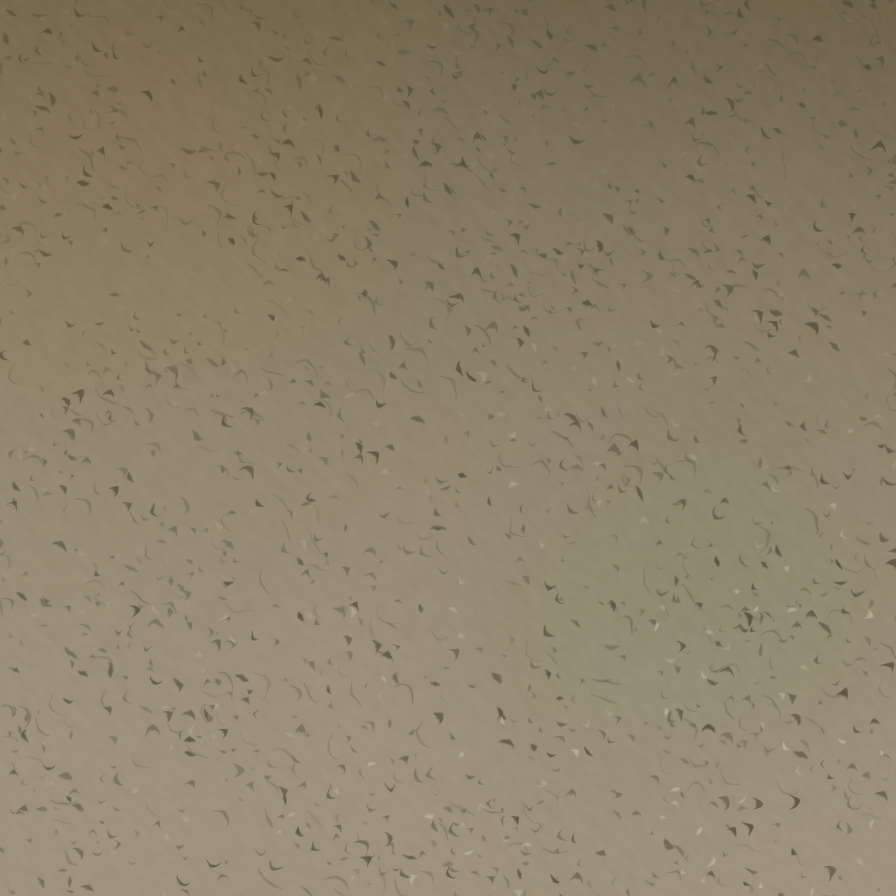
Reproduce this texture procedurally as a WebGL 1 fragment shader.

```glsl
precision highp float;
// Speckled beige stone: slanted dark flecks, faint hairlines and pale chips under a soft shade.
uniform vec2 u_resolution;

const vec3 LIGHT_STONE = vec3(0.622, 0.572, 0.488);
const vec3 SHADED_STONE = vec3(0.430, 0.385, 0.285);
const vec3 DARK_FLECK = vec3(0.300, 0.275, 0.195);
const vec3 PALE_CHIP = vec3(0.760, 0.725, 0.650);
const float GRAIN_ANGLE = -0.75;

float hash(vec2 p) {
  vec3 q = fract(vec3(p.xyx) * 0.1031);
  q += dot(q, q.yzx + 33.33);
  return fract((q.x + q.y) * q.z);
}

vec2 hash2(vec2 p) {
  return vec2(hash(p), hash(p + 57.3));
}

vec2 rotate(vec2 p, float angle) {
  float c = cos(angle), s = sin(angle);
  return vec2(c * p.x + s * p.y, c * p.y - s * p.x);
}

float cornerSlope(vec2 corner, vec2 offset) {
  float angle = 6.2832 * hash(corner);
  return dot(vec2(cos(angle), sin(angle)), offset);
}

// Gradient noise, about -0.7 to 0.7
float gradientNoise(vec2 p) {
  vec2 i = floor(p), f = fract(p);
  vec2 u = f * f * f * (f * (f * 6.0 - 15.0) + 10.0);
  vec2 e = vec2(1.0, 0.0);
  float low = mix(cornerSlope(i, f), cornerSlope(i + e, f - e), u.x);
  float high = mix(cornerSlope(i + e.yx, f - e.yx), cornerSlope(i + 1.0, f - 1.0), u.x);
  return mix(low, high, u.y);
}

// Distance to a bent, tapered stroke centred on the origin
float strokeDistance(vec2 p, float halfLength, float halfWidth, float bend) {
  p.y += bend * (p.x * p.x / halfLength - 0.4 * halfLength);
  float along = clamp(p.x, -halfLength, halfLength);
  float taper = 1.0 - 0.6 * abs(along) / halfLength;
  return length(vec2(p.x - along, p.y)) - halfWidth * taper;
}

// Coverage of scattered strokes; size holds half length and half width
float scatter(vec2 p, float cells, vec2 size, float density, float spread, float seed) {
  float soft = max(0.0016, 0.7 / u_resolution.y);
  vec2 home = floor(p * cells);
  float cover = 0.0;
  for (int y = -1; y <= 1; y++) {
    for (int x = -1; x <= 1; x++) {
      vec2 cell = home + vec2(float(x), float(y));
      vec2 key = cell + seed;
      vec2 centre = (cell + hash2(key)) / cells;
      float cluster = 1.0 + 1.5 * gradientNoise(centre * 8.0 + 20.0);
      float present = step(hash(key + 11.7), density * cluster);
      vec2 variation = hash2(key + 31.1);
      float turn = GRAIN_ANGLE + spread * (hash(key + 73.9) - 0.5);
      float scale = mix(0.5, 1.3, variation.x);
      float d = strokeDistance(rotate(p - centre, turn), size.x * scale,
                               size.y * mix(0.6, 1.25, variation.y), 1.6 * (variation.y - 0.5));
      float strength = mix(0.4, 1.0, hash(key + 91.3));
      cover = max(cover, present * strength * (1.0 - smoothstep(-soft, soft, d)));
    }
  }
  return cover;
}

// Ground colour: dark toward the top, with slow drifts of hue
vec3 stoneGround(vec2 p) {
  float height = clamp(p.y, 0.0, 1.0);
  float shade = 0.92 * pow(height, 1.9) + 0.14 * (p.x - 0.5) * height;
  vec3 colour = mix(LIGHT_STONE, SHADED_STONE, shade);
  float yellow = 1.0 - smoothstep(0.0, 0.45, distance(p, vec2(0.12, 0.82)));
  float green = 1.0 - smoothstep(0.0, 0.40, distance(p, vec2(0.78, 0.32)));
  colour += yellow * vec3(0.012, 0.0, -0.022);
  colour += green * vec3(-0.028, -0.008, -0.016);
  colour += gradientNoise(p * 4.0 + 5.0) * vec3(0.012, 0.005, 0.012);
  vec2 grain = rotate(p, GRAIN_ANGLE);
  colour += 0.014 * gradientNoise(grain * vec2(35.0, 85.0));
  return colour + 0.010 * gradientNoise(grain * vec2(90.0, 170.0) + 40.0);
}

void main() {
  vec2 p = gl_FragCoord.xy / u_resolution.y;
  vec2 wobble = vec2(gradientNoise(p * 75.0), gradientNoise(p * 75.0 + 19.0));
  vec2 q = p + 0.0035 * wobble;

  float flecks = scatter(q, 36.0, vec2(0.0055, 0.0030), 0.42, 1.5, 3.0);
  float specks = scatter(q, 58.0, vec2(0.0035, 0.0019), 0.24, 2.2, 140.0);
  float hairlines = scatter(q, 30.0, vec2(0.0120, 0.0014), 0.36, 1.3, 260.0);
  float chips = scatter(q, 34.0, vec2(0.0038, 0.0026), 0.20, 3.0, 390.0);

  // Pale chips gather toward the lower right
  float chipZone = (1.0 - smoothstep(0.25, 0.75, p.y)) * mix(0.35, 1.0, smoothstep(0.1, 0.65, p.x));

  vec3 colour = stoneGround(p);
  colour = mix(colour, DARK_FLECK, 0.36 * hairlines);
  colour = mix(colour, DARK_FLECK, 0.50 * specks);
  colour = mix(colour, DARK_FLECK, 0.74 * flecks);
  colour = mix(colour, PALE_CHIP, chips * mix(0.10, 0.75, chipZone));
  gl_FragColor = vec4(colour, 1.0);
}
```
